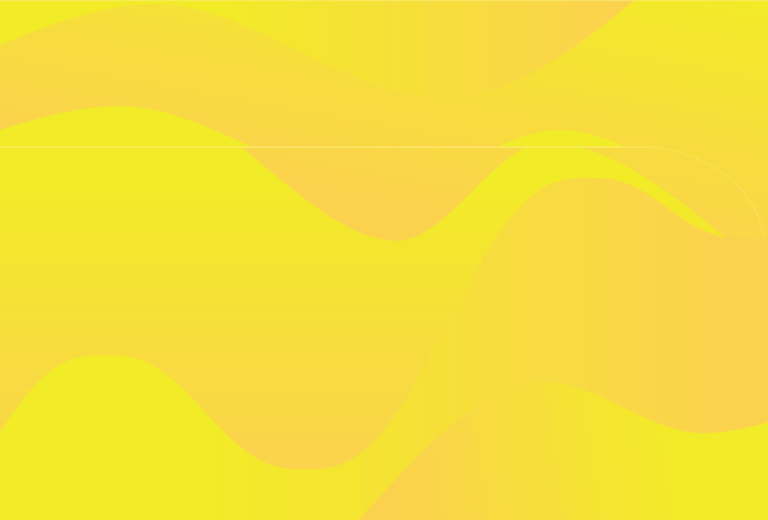
A Shadertoy shader for this background:

```glsl
const vec3 YELLOW = vec3(0.95, 0.92, 0.155);
const vec3 AMBER = vec3(0.985, 0.825, 0.305);
const vec3 PALE = vec3(0.99, 0.93, 0.5);
const float SEAM_HEIGHT = 0.717;

float hash(float n) {
    return fract(sin(n * 127.1) * 43758.5453);
}

// Soft bands of slightly uneven brightness along one axis
float streaks(float s, float count, float strength) {
    float cell = floor(s * count);
    float blend = smoothstep(0.6, 1.0, fract(s * count));
    return (mix(hash(cell), hash(cell + 1.0), blend) - 0.5) * strength;
}

vec3 tone(float amount) {
    return mix(YELLOW, AMBER, clamp(amount, 0.0, 1.0));
}

// Eased step between two turning points; sharp steepens the middle
float rise(float x, vec2 a, vec2 b, float sharp) {
    float t = clamp((x - a.x) / (b.x - a.x), 0.0, 1.0);
    float cubic = t * t * (3.0 - 2.0 * t);
    float quintic = t * t * t * (t * (6.0 * t - 15.0) + 10.0);
    return (b.y - a.y) * mix(cubic, quintic, sharp);
}

// Height of a rolling line through five turning points
float wave(float x, vec2 a, vec2 b, vec2 c, vec2 d, vec2 e, float sharp) {
    return a.y + rise(x, a, b, sharp) + rise(x, b, c, sharp)
        + rise(x, c, d, sharp) + rise(x, d, e, sharp);
}

// Smooth mask, one where the distance is positive
float cover(float dist) {
    float w = max(fwidth(dist), 1e-5) * 0.7;
    return smoothstep(-w, w, dist);
}

float hairline(float dist, float width) {
    return 1.0 - smoothstep(0.0, width, abs(dist));
}

void mainImage(out vec4 fragColor, in vec2 fragCoord) {
    vec2 p = fragCoord / iResolution.xy;
    float depth = 1.0 - p.y;

    // Tilted upper band
    float slope = 0.5 + 1.92 * depth - 0.507 * p.x;
    vec3 color = tone(slope + streaks(slope, 28.0, 0.06));

    // Crest along the top
    float top = wave(p.x, vec2(-0.26, 0.798), vec2(0.202, 0.992),
        vec2(0.579, 0.812), vec2(1.165, 1.302), vec2(2.0, 1.302), 0.0);
    vec3 topTone = tone((p.x - 0.286) / 0.52 + streaks(p.x, 36.0, 0.09));
    color = mix(color, topTone, cover(p.y - top));

    // Middle sheet, whose outline shifts at the seam
    float upper = wave(p.x, vec2(-0.208, 0.679), vec2(0.156, 0.796),
        vec2(0.501, 0.638), vec2(0.729, 0.75), vec2(1.055, 0.556), 0.0);
    float lower = wave(p.x, vec2(-0.5, 0.812), vec2(0.18, 0.812),
        vec2(0.518, 0.537), vec2(0.71, 0.725), vec2(1.25, 0.273), 0.0);
    float sheet = mix(cover(lower - p.y), cover(upper - p.y),
        cover(p.y - SEAM_HEIGHT));
    vec3 sheetTone = tone((depth - 0.365) / 0.54 + streaks(depth, 40.0, 0.05));
    color = mix(color, sheetTone, sheet);

    // Pale seam and the faint arc at its right end
    float seamFade = 1.0 - smoothstep(0.8, 0.88, p.x);
    color = mix(color, PALE,
        0.6 * seamFade * hairline(p.y - SEAM_HEIGHT, 0.003));
    float arc = length((p - vec2(0.833, 0.519)) / vec2(0.163, 0.198)) - 1.0;
    float arcSide = step(0.833, p.x) * step(0.53, p.y);
    color = mix(color, PALE, 0.25 * arcSide * hairline(arc, 0.016));

    // Large front swell
    float front = wave(p.x, vec2(-0.189, -0.102), vec2(0.137, 0.317),
        vec2(0.397, 0.098), vec2(0.768, 0.658), vec2(0.97, 0.542), 1.0);
    vec3 frontTone = tone((p.x - 0.286) / 0.65 + streaks(p.x, 42.0, 0.08));
    color = mix(color, frontTone, cover(front - p.y));

    // Lower right hill with leaning streaks
    float hill = wave(p.x, vec2(-0.5, -0.327), vec2(0.189, -0.327),
        vec2(0.71, 0.265), vec2(0.915, 0.167), vec2(1.172, 0.25), 0.0);
    float lean = p.x - 0.1 * (depth - 0.865);
    vec3 hillTone = tone(1.0 - (lean - 0.515) / 0.36 + streaks(lean, 48.0, 0.1));
    color = mix(color, hillTone, cover(hill - p.y));

    // Light rim at the top edge
    color = mix(color, PALE, 0.6 * hairline(depth, 0.004));

    fragColor = vec4(color, 1.0);
}
```
